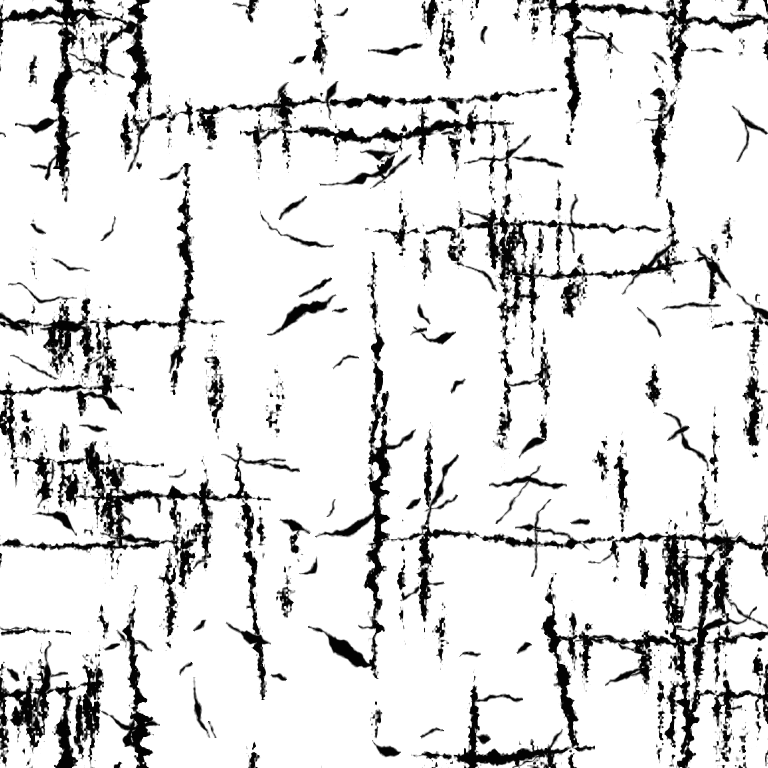
Give the GLSL for this texture, as a WebGL 2 fragment shader.

```glsl
#version 300 es
precision highp float;
// Distressed black ink: rough cracks, grainy vertical drips and loose scratches on white.
uniform vec2 u_resolution;
out vec4 fragColor;

// Integer hash giving four values from 0 to 1.
vec4 random(ivec2 key) {
  uvec4 v = uvec4(uvec2(key), 17u, 91u) * 1664525u + 1013904223u;
  v.x += v.y * v.w; v.y += v.z * v.x; v.z += v.x * v.y; v.w += v.y * v.z;
  v ^= v >> 16u;
  v.x += v.y * v.w; v.y += v.z * v.x; v.z += v.x * v.y; v.w += v.y * v.z;
  return vec4(v >> 8u) / 16777215.0;
}

float noise(vec2 p) {
  ivec2 cell = ivec2(floor(p));
  vec2 f = fract(p);
  f = f * f * (3.0 - 2.0 * f);
  float low = mix(random(cell).x, random(cell + ivec2(1, 0)).x, f.x);
  float high = mix(random(cell + ivec2(0, 1)).x, random(cell + ivec2(1, 1)).x, f.x);
  return mix(low, high, f.y);
}

// Shortest offset on a canvas that repeats at its borders.
vec2 wrapOffset(vec2 d) { return d - round(d); }

// Turns a depth inside a shape into smooth coverage.
float cover(float depth) {
  float edge = max(0.0018, 0.8 / min(u_resolution.x, u_resolution.y));
  return smoothstep(-edge, edge, depth);
}

// Long wavering line along x with knots and a ragged outline.
float crack(vec2 q, float halfLength, float halfWidth, float seed, float roughness) {
  if (abs(q.x) > halfLength || abs(q.y) > 0.04) return 0.0;
  float bend = 0.024 * (noise(vec2(q.x * 7.0, seed)) - 0.5)
             + 0.005 * (noise(vec2(q.x * 80.0, seed + 5.0)) - 0.5);
  float across = q.y - bend;
  float knot = noise(vec2(q.x * 90.0, seed + (across > 0.0 ? 9.0 : 13.0)));
  float taper = smoothstep(0.0, 0.1, halfLength - abs(q.x));
  float width = halfWidth * (0.5 + 2.4 * knot * knot * knot) * (0.35 + 0.65 * taper);
  return cover(width + roughness - abs(across));
}

// Upright smear that breaks into soft grains towards its rim.
float drip(vec2 q, vec2 halfSize, float grain) {
  vec2 u = q / halfSize;
  if (abs(u.x) > 2.6 || abs(u.y) > 1.6) return 0.0;
  float body = 0.72 - 0.62 * abs(u.x) - 0.5 * u.y * u.y;
  return smoothstep(0.0, 0.55, body + 1.9 * (grain - 0.5));
}

// Short kinked scratch with uneven thickness and thin ends.
float scratch(vec2 q, float halfLength, float halfWidth, float curve, float seed, float roughness) {
  float u = q.x / halfLength;
  if (abs(u) > 1.0 || abs(q.y) > 0.06) return 0.0;
  float kink = 0.014 * (noise(vec2(q.x * 32.0, seed)) - 0.5)
             + 0.004 * (noise(vec2(q.x * 130.0, seed + 2.0)) - 0.5);
  float swell = noise(vec2(q.x * 75.0, seed + 4.0));
  float width = halfWidth * (0.3 + 1.6 * swell * swell) * (1.0 - u * u) * (1.0 + 0.7 * u);
  return cover(width + 0.0006 + roughness - abs(q.y - curve * halfLength * u * u - kink));
}

// Centre, half length and half width of a horizontal crack.
vec4 horizontalCrack(int i) {
  vec4 r = random(ivec2(i, 101));
  return vec4(r.x, (float(i) + 0.15 + 0.7 * r.y) / 13.0,
              mix(0.1, 0.46, r.z * r.z), mix(0.002, 0.0042, r.w));
}

void main() {
  vec2 p = gl_FragCoord.xy / min(u_resolution.x, u_resolution.y);
  float fine = noise(p * vec2(380.0, 320.0));
  float grain = 0.5 * noise(p * vec2(190.0, 130.0) + 31.0) + 0.5 * fine;
  float patches = noise(p * vec2(75.0, 45.0) + 7.0);
  float ink = 0.0;

  // Horizontal cracks.
  for (int i = 0; i < 13; i++) {
    vec4 line = horizontalCrack(i);
    vec2 q = wrapOffset(p - line.xy);
    q.y -= q.x * 0.08 * (random(ivec2(i, 102)).x - 0.5);
    ink = max(ink, crack(q, line.z, line.w, float(i) * 20.0, 0.007 * (grain - 0.5)));
  }

  // Long upright cracks, from hairline to coarse.
  for (int i = 0; i < 10; i++) {
    vec4 r = random(ivec2(i, 201));
    vec2 q = wrapOffset(p - vec2((float(i) + r.x) / 10.0, r.y));
    q.x -= q.y * 0.14 * (random(ivec2(i, 202)).x - 0.5);
    ink = max(ink, crack(q.yx, mix(0.12, 0.28, r.z), mix(0.0018, 0.0066, r.w),
                         300.0 + float(i) * 20.0, 0.011 * (grain - 0.5)));
  }

  // Drips: dense clumps first, then some hung from cracks and some loose.
  for (int i = 0; i < 170; i++) {
    vec4 r = random(ivec2(i, 301));
    vec4 s = random(ivec2(i, 302));
    vec4 host = horizontalCrack(i < 40 ? (i / 8) * 2 + 1 : i % 13);
    vec2 center = r.xy;
    if (i < 40) center = host.xy + vec2((r.x - 0.5) * 0.085, -0.015 - 0.035 * r.y);
    else if (i < 120) center = host.xy + vec2((r.x * 2.0 - 1.0) * host.z, -0.05 * r.y);
    vec2 halfSize = vec2(mix(0.0035, 0.0075, r.z), mix(0.02, 0.07, r.w * r.w));
    vec2 q = wrapOffset(p - center);
    q.x += 0.007 * (patches - 0.5) + q.y * 0.08 * (s.x - 0.5);
    float strength = grain + 0.4 * (patches - 0.5) + 0.34 * (s.y - 0.62);
    ink = max(ink, drip(q, halfSize, strength));
  }

  // Loose scratches, mostly leaning near the horizontal.
  for (int i = 0; i < 130; i++) {
    vec4 r = random(ivec2(i, 401));
    vec4 s = random(ivec2(i, 402));
    float angle = (s.x - 0.5) * (s.y < 0.6 ? 1.5 : 4.4);
    vec2 axis = vec2(cos(angle), sin(angle));
    vec2 d = wrapOffset(p - r.xy);
    vec2 q = vec2(dot(d, axis), dot(d, vec2(-axis.y, axis.x)));
    float halfWidth = mix(0.001, 0.0045, r.w * r.w) + (i % 43 == 0 ? 0.004 : 0.0);
    ink = max(ink, scratch(q, mix(0.01, 0.055, r.z * r.z), halfWidth, (s.z - 0.5) * 0.4,
                           600.0 + float(i) * 9.0, 0.003 * (grain - 0.5)));
  }

  fragColor = vec4(vec3(mix(1.0, 0.01, ink)), 1.0);
}
```
